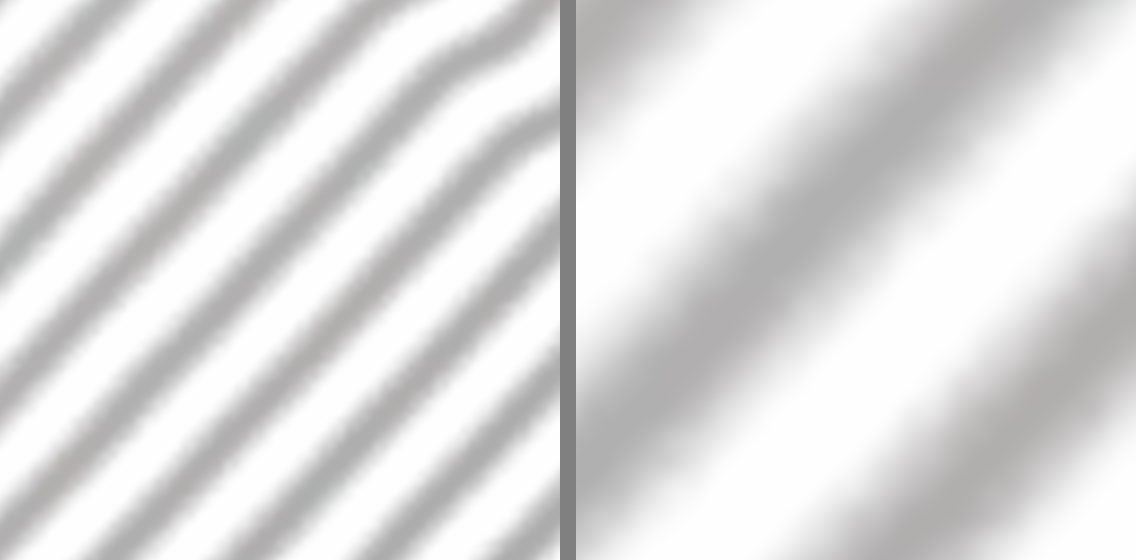
Left: the whole. Right: its middle third, enlarged.
Reproduce this pattern procedurally as a WebGL 2 fragment shader.

```glsl
#version 300 es
precision highp float;
// Soft grey diagonal bands on white, rising to the right.
// A linear phase is bent in the upper right corner, then its distance to the
// nearest whole number shades each band; noise adds faint tint and edge wear.

uniform vec2 u_resolution;
out vec4 fragColor;

const vec3 PAPER = vec3(0.995);
const vec3 BAND_COOL = vec3(0.685, 0.690, 0.690);
const vec3 BAND_WARM = vec3(0.700, 0.685, 0.685);
const vec2 BANDS_PER_SIDE = vec2(4.22, -4.0);
const float PHASE_OFFSET = 0.146;
const float BEND_SHIFT = 0.26;
const float CORE_HALF_WIDTH = 0.02;
const float FADE_HALF_WIDTH = 0.39;
const float WEAR_CELLS = 64.0;

float hash(vec2 p) {
    p = fract(p * vec2(0.1031, 0.1137));
    p += dot(p, p.yx + 33.33);
    return fract((p.x + p.y) * p.x * 17.0);
}

// Smooth value noise in the range 0 to 1.
float valueNoise(vec2 p) {
    vec2 cell = floor(p);
    vec2 f = fract(p);
    f = f * f * (3.0 - 2.0 * f);
    float low = mix(hash(cell), hash(cell + vec2(1.0, 0.0)), f.x);
    float high = mix(hash(cell + vec2(0.0, 1.0)), hash(cell + 1.0), f.x);
    return mix(low, high, f.y);
}

// Whole numbers of the phase are band centres.
float bandPhase(vec2 uv) {
    float bend = smoothstep(0.62, 0.89, uv.x + uv.y - 1.0);
    return dot(uv, BANDS_PER_SIDE) + PHASE_OFFSET - BEND_SHIFT * bend;
}

// 1 at a band centre, falling to 0 in the gap.
float bandCoverage(float phase, float core, float fade) {
    float distanceToCentre = abs(fract(phase + 0.5) - 0.5);
    return 1.0 - smoothstep(core, fade, distanceToCentre);
}

void main() {
    vec2 uv = gl_FragCoord.xy / u_resolution;

    // Slow drift of the centres and fine wear along the edges.
    float drift = 0.04 * (valueNoise(uv * 5.0 + 7.0) - 0.5);
    float wear = 0.035 * (valueNoise(uv * WEAR_CELLS) - 0.5);
    float phase = bandPhase(uv) + drift + wear;
    float coverage = bandCoverage(phase, CORE_HALF_WIDTH, FADE_HALF_WIDTH);

    // Grey varies between cool and warm, slightly darker to the lower right.
    vec3 band = mix(BAND_COOL, BAND_WARM, valueNoise(uv * 9.0 + 3.0));
    band -= 0.015 * (uv.x - uv.y);

    fragColor = vec4(mix(PAPER, band, coverage), 1.0);
}
```
